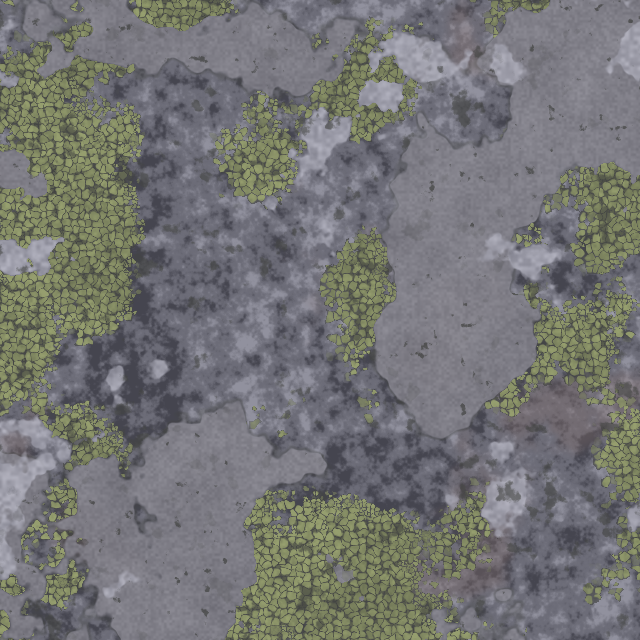
Reproduce this texture procedurally as a WebGL 1 fragment shader.

```glsl
precision highp float;
// Weathered grey rock overgrown with crusty yellow-green lichen.
// Layered value noise makes the stone, smooth plates and pale blooms;
// jittered cells, kept or dropped by a growth field, make the lichen granules.

uniform vec2 u_resolution;

const vec3 ROCK_DARK = vec3(0.27, 0.27, 0.31);
const vec3 ROCK_MID = vec3(0.425, 0.425, 0.47);
const vec3 ROCK_LIGHT = vec3(0.57, 0.57, 0.62);
const vec3 PLATE = vec3(0.505, 0.50, 0.535);
const vec3 BLOOM = vec3(0.66, 0.66, 0.71);
const vec3 RUST = vec3(0.50, 0.42, 0.41);
const vec3 CREVICE = vec3(0.26, 0.265, 0.255);
const vec3 LICHEN_OLIVE = vec3(0.44, 0.465, 0.34);
const vec3 LICHEN_LIGHT = vec3(0.60, 0.635, 0.44);

float hash(vec2 p) {
  return fract(sin(dot(p, vec2(127.1, 311.7))) * 43758.5453);
}

float noise(vec2 p) {
  vec2 i = floor(p);
  vec2 f = fract(p);
  f = f * f * (3.0 - 2.0 * f);
  float low = mix(hash(i), hash(i + vec2(1.0, 0.0)), f.x);
  float high = mix(hash(i + vec2(0.0, 1.0)), hash(i + 1.0), f.x);
  return mix(low, high, f.y);
}

float fbm(vec2 p) {
  float sum = 0.0;
  float amp = 0.5;
  for (int i = 0; i < 5; i++) {
    sum += amp * noise(p);
    p = mat2(0.8, 0.6, -0.6, 0.8) * p * 2.03 + 11.3;
    amp *= 0.5;
  }
  return sum;
}

// Nearest jittered cell: distance, gap to the neighbour, centre.
vec4 cells(vec2 p) {
  vec2 base = floor(p);
  vec2 centre = base;
  float nearest = 8.0;
  float second = 8.0;
  for (int y = -1; y <= 1; y++) {
    for (int x = -1; x <= 1; x++) {
      vec2 id = base + vec2(float(x), float(y));
      vec2 site = id + 0.1 + 0.8 * vec2(hash(id), hash(id + 57.3));
      float d = distance(p, site);
      if (d < nearest) {
        second = nearest;
        nearest = d;
        centre = site;
      } else {
        second = min(second, d);
      }
    }
  }
  return vec4(nearest, second - nearest, centre);
}

// Rough stone: broad tone, mottling and fine grit.
vec3 rock(vec2 uv) {
  float broad = fbm(uv * 5.0 + 3.0) - 0.485;
  float mottle = fbm(uv * 48.0 + 21.0) - 0.485;
  float grit = noise(uv * 230.0) - 0.5;
  float tone = 0.5 + 0.9 * broad + 1.5 * mottle + 0.28 * grit;
  vec3 lower = mix(ROCK_DARK, ROCK_MID, smoothstep(0.05, 0.5, tone));
  return mix(lower, ROCK_LIGHT, smoothstep(0.5, 1.0, tone));
}

// Smooth mineral skin with faint grain and scattered pits.
vec3 plate(vec2 uv) {
  float grain = 0.10 * (fbm(uv * 22.0) - 0.485) + 0.07 * (noise(uv * 240.0) - 0.5);
  float pits = smoothstep(0.70, 0.80, fbm(uv * 65.0 + 8.0));
  return mix(PLATE + grain, CREVICE, 0.75 * pits);
}

// Lays one size of granule over the ground; limit sets how much grows.
vec3 addLichen(vec3 ground, vec2 uv, float scale, float limit, float shelter) {
  vec2 warp = vec2(noise(uv * scale * 1.7), noise(uv * scale * 1.7 + 31.0)) - 0.5;
  vec4 cell = cells(uv * scale + 0.55 * warp);
  vec2 centre = cell.zw / scale;
  float id = hash(floor(cell.zw * 16.0));
  float growth = fbm(centre * 7.0 + 40.0) + 0.08 * (0.55 - centre.x)
    + 0.04 * (0.5 - centre.y) + 0.13 * (id - 0.5) - 0.3 * shelter;
  float alive = smoothstep(limit - 0.012, limit + 0.012, growth);
  float soft = 0.12 + 0.7 * scale / u_resolution.y;
  float body = smoothstep(0.0, soft, cell.y) * (1.0 - smoothstep(0.48, 0.48 + soft, cell.x));
  float age = noise(centre * 14.0 + 5.0);
  float tone = 0.15 + 0.55 * age + 0.45 * (id - 0.5) + 0.3 * (0.4 - cell.x);
  tone += 0.5 * (noise(uv * 210.0 + 9.0) - 0.5);
  vec3 crust = mix(LICHEN_OLIVE, LICHEN_LIGHT, clamp(tone + 0.12, 0.0, 1.0));
  vec3 shaded = mix(ground, CREVICE, 0.65 * alive);
  return mix(shaded, crust, 0.95 * alive * body);
}

void main() {
  vec2 uv = gl_FragCoord.xy / u_resolution.y;
  vec3 color = rock(uv);

  // Rusty stains and smooth plates with a thin dark edge.
  float stain = smoothstep(0.57, 0.70, fbm(uv * 5.5 + 73.0));
  color = mix(color, RUST, 0.35 * stain);
  float skin = fbm(uv * 4.2 + 17.0) + 0.025 * (noise(uv * 90.0) - 0.5);
  float plateMask = smoothstep(0.585, 0.60, skin);
  float rim = smoothstep(0.565, 0.585, skin) * (1.0 - plateMask);
  color = mix(color, CREVICE, 0.35 * rim);
  color = mix(color, plate(uv), 0.92 * plateMask);

  // Small ragged pale blooms.
  float bloom = smoothstep(0.67, 0.71, fbm(uv * 10.0 + 91.0));
  color = mix(color, BLOOM + 0.16 * (noise(uv * 150.0) - 0.5), 0.8 * bloom);

  // Fine specks first, then the larger crusts.
  float shelter = max(plateMask, bloom);
  color = addLichen(color, uv, 150.0, 0.555, shelter);
  color = addLichen(color, uv + 0.013, 82.0, 0.545, shelter);

  // Dark hollows in the open stone.
  float hollow = smoothstep(0.64, 0.74, fbm(uv * 36.0 + 61.0));
  color = mix(color, CREVICE, 0.6 * hollow * (1.0 - 0.7 * plateMask));
  gl_FragColor = vec4(color, 1.0);
}
```
